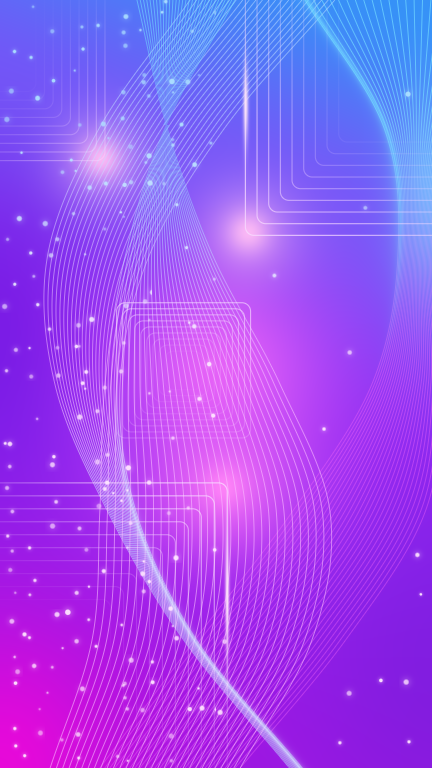
This background is drawn by a Shadertoy shader. Its source:

```glsl
// Violet and blue gradient with woven line ribbons, nested frames, glows and scattered sparks.

const float TALL = 1.7778;   // canvas height in units of its width
const vec3 CYAN  = vec3(0.45, 0.86, 1.0);
const vec3 LILAC = vec3(0.98, 0.74, 1.0);
const vec3 PINK  = vec3(0.97, 0.40, 0.98);
const vec3 ROSE  = vec3(1.0, 0.74, 0.96);

float hash(vec2 p) {
    vec3 q = fract(vec3(p.xyx) * 0.1031);
    q += dot(q, q.yzx + 33.33);
    return fract((q.x + q.y) * q.z);
}

float stroke(float d, float halfWidth, float px) {
    return clamp((halfWidth - d) / px + 0.5, 0.0, 1.0);
}

float glow(vec2 p, vec2 center, vec2 radius) {
    vec2 q = (p - center) / radius;
    return exp(-dot(q, q));
}

// Light with a hot core inside a wide halo
float lamp(vec2 p, vec2 center, float radius) {
    return 0.5 * glow(p, center, vec2(radius)) + 0.45 * glow(p, center, vec2(0.42 * radius));
}

// Smooth curve through seven x positions, evenly spaced from top (t = 0) to bottom (t = 1)
float spline(float knots[7], float t) {
    float u = clamp(t, 0.0, 0.9999) * 6.0;
    int i = int(u);
    float f = u - float(i);
    float b = knots[i], c = knots[i + 1];
    float a = i > 0 ? knots[max(i - 1, 0)] : 2.0 * b - c;
    float d = i < 5 ? knots[min(i + 2, 6)] : 2.0 * c - b;
    return b + 0.5 * f * (c - a + f * (2.0 * a - 5.0 * b + 4.0 * c - d + f * (3.0 * (b - c) + d - a)));
}

// Evenly spaced strands between two edge curves; they bunch up where the edges meet
float ribbon(vec2 p, float first[7], float last[7], float count, float px) {
    float t = 1.0 - p.y / TALL, e = 0.004;
    float a = spline(first, t), b = spline(last, t);
    float span = b - a;
    span = (span < 0.0 ? -1.0 : 1.0) * max(abs(span), 0.006);
    float s = (p.x - a) / span;
    float k = clamp(round(s * count), 0.0, count) / count;
    float ahead = mix(spline(first, t + e), spline(last, t + e), k);
    float behind = mix(spline(first, t - e), spline(last, t - e), k);
    float slope = (ahead - behind) / (2.0 * e * TALL);
    float d = abs(s - k) * abs(span) / sqrt(1.0 + slope * slope);
    float crowding = smoothstep(0.0, 0.006, abs(span) / count);
    return stroke(d, 0.0011, px) * mix(0.6, 1.0, crowding);
}

// Rounded frames nested inwards, each fainter than the one around it
float frames(vec2 p, vec2 low, vec2 high, float gap, float count, float px) {
    float sum = 0.0, radius = 0.02;
    for (float i = 0.0; i < count; i++) {
        vec2 q = abs(p - 0.5 * (low + high)) - 0.5 * (high - low) + i * gap + radius;
        float d = length(max(q, 0.0)) + min(max(q.x, q.y), 0.0) - radius;
        sum = max(sum, stroke(abs(d), 0.0013, px) * (1.0 - i / count));
    }
    return sum;
}

// One layer of scattered dots, most of them to the left and low down
float sparks(vec2 p, float cells, float px) {
    vec2 id = floor(p * cells);
    float seed = hash(id + cells * 7.0);
    vec2 spot = 0.2 + 0.6 * vec2(hash(id + 19.3 + cells), hash(id + 47.1 + cells));
    float d = length(fract(p * cells) - spot) / cells;
    float density = mix(0.34, 0.03, smoothstep(0.3, 0.6, p.x)) + 0.12 * smoothstep(0.7, 0.2, p.y);
    float size = mix(0.002, 0.006, hash(id + 71.7));
    float body = stroke(d, size, 1.5 * px) + 0.3 * exp(-d * d / (size * size * 4.0));
    return step(seed, density) * body * mix(0.5, 1.0, hash(id + 5.5));
}

vec3 backdrop(vec2 p) {
    float h = p.y / TALL + 0.22 * (p.x - 0.5);
    vec3 c = mix(vec3(0.62, 0.09, 0.89), vec3(0.55, 0.14, 0.94), smoothstep(0.0, 0.42, h));
    c = mix(c, vec3(0.45, 0.34, 0.97), smoothstep(0.46, 0.8, h));
    c = mix(c, vec3(0.21, 0.57, 0.97), smoothstep(0.78, 1.1, h));
    c = mix(c, vec3(0.42, 0.08, 0.87), 0.6 * glow(p, vec2(0.0, 1.0), vec2(0.2, 0.36)));
    c = mix(c, vec3(0.46, 0.11, 0.85), 0.6 * glow(p, vec2(1.02, 0.2), vec2(0.3, 0.4)));
    c = mix(c, vec3(0.92, 0.03, 0.85), 0.95 * glow(p, vec2(0.0), vec2(0.3, 0.33)));
    c = mix(c, vec3(0.80, 0.32, 0.98), 0.75 * glow(p, vec2(0.54, 0.88), vec2(0.3, 0.34)));
    c = mix(c, vec3(0.95, 0.42, 0.97), 0.75 * glow(p, vec2(0.5, 0.92), vec2(0.17, 0.17)));
    return mix(c, vec3(0.90, 0.34, 0.95), 0.6 * glow(p, vec2(0.5, 0.63), vec2(0.2, 0.17)));
}

void mainImage(out vec4 fragColor, in vec2 fragCoord) {
    vec2 p = fragCoord / iResolution.xy * vec2(1.0, TALL);
    float px = 1.0 / iResolution.x;
    vec3 col = backdrop(p);
    float high = smoothstep(0.85, 1.6, p.y);

    // Soft lights
    col = mix(col, CYAN, 0.65 * glow(p, vec2(1.0, 1.32), vec2(0.085, 0.22)));
    col = mix(col, ROSE, lamp(p, vec2(0.235, 1.41), 0.11));
    col = mix(col, ROSE, lamp(p, vec2(0.575, 1.24), 0.115));
    col = mix(col, vec3(1.0, 0.52, 0.97), lamp(p, vec2(0.52, 0.65), 0.12));

    // Ribbons: right sweep, left sweep, central weave
    float rightA[7] = float[7](0.706, 0.889, 0.921, 0.861, 0.676, 0.451, 0.231);
    float rightB[7] = float[7](1.25, 1.05, 1.0, 1.02, 0.984, 0.80, 0.556);
    float leftA[7] = float[7](0.44, 0.23, 0.11, 0.127, 0.25, 0.425, 0.67);
    float leftB[7] = float[7](0.775, 0.52, 0.345, 0.278, 0.315, 0.455, 0.70);
    float midA[7] = float[7](0.544, 0.382, 0.29, 0.243, 0.231, 0.213, 0.116);
    float midB[7] = float[7](0.317, 0.387, 0.493, 0.648, 0.764, 0.722, 0.556);
    float t = 1.0 - p.y / TALL;
    col = mix(col, mix(PINK, CYAN, high), mix(0.4, 0.7, high) * ribbon(p, rightA, rightB, 28.0, px));
    float strand = smoothstep(0.95, 0.5, p.y);
    col = mix(col, mix(LILAC, vec3(0.75, 0.88, 1.0), max(strand, high)),
              mix(0.55, 0.8, strand) * ribbon(p, leftA, leftB, 22.0, px));
    col = mix(col, mix(LILAC, CYAN, high), 0.6 * ribbon(p, midA, midB, 30.0, px));

    // Bright rims on two of the ribbon edges
    float rim = abs(p.x - spline(rightA, t) - 0.004);
    col = mix(col, CYAN, 0.75 * high * exp(-rim * 110.0));
    rim = abs(p.x - spline(leftB, t) + 0.006);
    col = mix(col, vec3(0.85, 0.93, 1.0), 0.75 * strand * exp(-rim * 140.0));

    // Nested frames
    float f = frames(p, vec2(0.568, 1.233), vec2(1.8, 2.6), 0.027, 9.0, px)
            * smoothstep(1.0, 0.1, distance(p, vec2(0.568, 1.233)));
    f = max(f, 0.5 * frames(p, vec2(-0.8, 1.406), vec2(0.243, 2.4), 0.02, 9.0, px)
            * smoothstep(0.5, 0.05, distance(p, vec2(0.243, 1.406))));
    f = max(f, 0.8 * frames(p, vec2(0.27, 0.764), vec2(0.58, 1.077), 0.014, 9.0, px)
            * mix(0.35, 1.0, smoothstep(0.8, 1.07, p.y)));
    f = max(f, frames(p, vec2(-0.8, -0.6), vec2(0.526, 0.66), 0.03, 10.0, px)
            * smoothstep(0.8, 0.1, distance(p, vec2(0.526, 0.66))));
    col = mix(col, vec3(0.97, 0.86, 1.0), 0.8 * f);

    // Vertical flares
    float flare = glow(p, vec2(0.569, 1.535), vec2(0.006, 0.09)) + glow(p, vec2(0.526, 0.4), vec2(0.005, 0.13));
    col = mix(col, vec3(1.0, 0.9, 0.98), min(0.9 * flare, 1.0));

    // Sparks
    float s = sparks(p, 9.0, px) + sparks(p, 13.0, px) + 0.8 * sparks(p, 19.0, px) * step(p.x, 0.5);
    col = mix(col, mix(vec3(1.0, 0.9, 1.0), CYAN, 0.6 * high), clamp(s, 0.0, 0.95));

    fragColor = vec4(col, 1.0);
}
```
